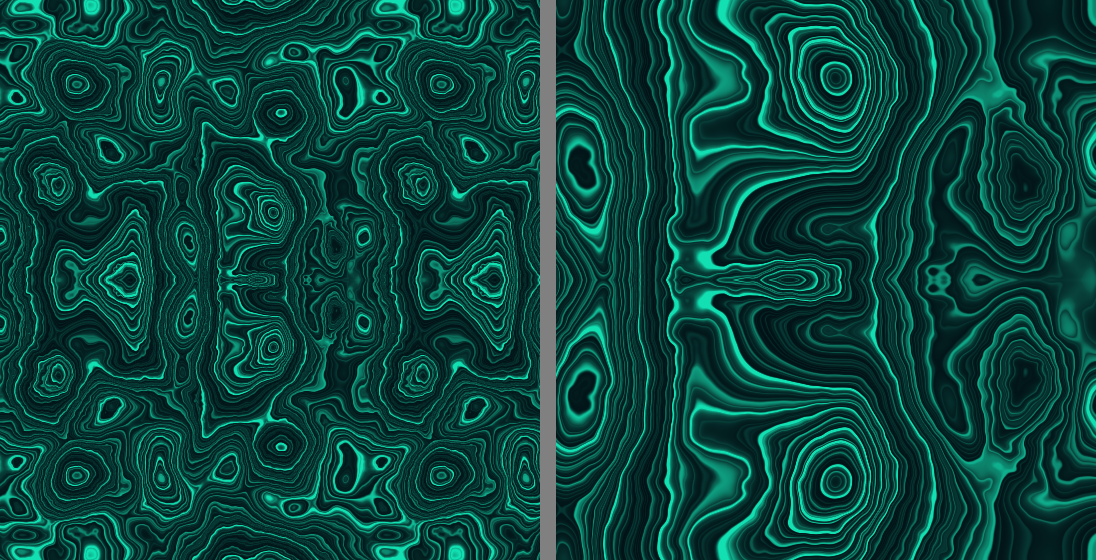
Left, the full canvas; right, a detail of the centre.
A Shadertoy shader for this pattern:

```glsl
// Banded malachite: mirrored, repeating agate-like contours in glowing green on near black.

#define PERIOD 0.651      // width of one repeat, in canvas heights
#define WARP 0.05         // wobble of the contours
#define RELIEF 13.0       // bands raised by the noise
#define POD_BANDS 10.0    // bands around each large pod
#define POD_EDGE 0.052    // half width of that banded rim
#define EYE_BANDS 6.0     // rings in each eye
#define LINE_FALL 3.2     // fade of the glow behind each line
#define CORE 0.5          // strength of the bright core of each line
#define DEEP vec3(0.005, 0.06, 0.08)
#define MID vec3(0.035, 0.30, 0.26)
#define BRIGHT vec3(0.07, 0.88, 0.70)

float hash(vec2 p) {
    vec3 q = fract(vec3(p.xyx) * 0.1031);
    q += dot(q, q.yzx + 33.33);
    return fract((q.x + q.y) * q.z);
}

// Value noise that wraps in x after a whole number of cells
float noise(vec2 p, float cells) {
    vec2 i = floor(p), f = fract(p);
    f = f * f * f * (f * (f * 6.0 - 15.0) + 10.0);
    float x0 = mod(i.x, cells), x1 = mod(i.x + 1.0, cells);
    return mix(mix(hash(vec2(x0, i.y)), hash(vec2(x1, i.y)), f.x),
               mix(hash(vec2(x0, i.y + 1.0)), hash(vec2(x1, i.y + 1.0)), f.x), f.y);
}

float fbm(vec2 p, float cells, int octaves, float seed) {
    float sum = 0.0, amplitude = 0.5;
    for (int k = 0; k < octaves; k++) {
        sum += amplitude * noise(p / PERIOD * cells + vec2(0.0, seed), cells);
        cells *= 2.0;
        amplitude *= 0.53;
        seed += 17.0;
    }
    return sum;
}

// Signed offset in x to the nearest repeat of a centre
float wrapX(float dx) {
    return dx - PERIOD * floor(dx / PERIOD + 0.5);
}

float smoothMax(float a, float b, float k) {
    float h = max(k - abs(a - b), 0.0) / k;
    return max(a, b) + h * h * k * 0.25;
}

// Plateau with upright sides and a slanted shoulder
float pod(vec2 p, float centre, float halfWidth, vec2 slope, float reach) {
    float dx = wrapX(p.x - centre);
    float shoulder = dot(vec2(dx, p.y), slope) - reach;
    float d = smoothMax(abs(dx) - halfWidth, shoulder, 0.05);
    return 1.0 - smoothstep(-POD_EDGE, POD_EDGE, d);
}

float eye(vec2 p, vec2 centre, vec2 radius) {
    vec2 d = vec2(wrapX(p.x - centre.x), p.y - centre.y) / radius;
    return exp(-dot(d, d));
}

// Height of the stone, counted in bands
float relief(vec2 p) {
    vec2 wobble = vec2(fbm(p, 6.0, 5, 3.0), fbm(p, 6.0, 5, 141.0)) - 0.51;
    float h = RELIEF * fbm(p, 4.0, 3, 61.0);
    p += WARP * wobble;

    // Large pods
    h += POD_BANDS * pod(p, 0.167, 0.118, vec2(0.447, 0.894), 0.19);
    h += 0.7 * POD_BANDS * pod(p, 0.455, 0.095, vec2(0.68, 0.735), 0.166);

    // Eyes inside the pods
    float eyes = eye(p, vec2(0.20, 0.0), vec2(0.055, 0.042));
    eyes += 0.7 * eye(p, vec2(0.11, 0.175), vec2(0.03, 0.035));
    eyes += 1.4 * eye(p, vec2(0.465, 0.0), vec2(0.05, 0.022));
    eyes += eye(p, vec2(0.49, 0.125), vec2(0.035, 0.042));
    eyes -= eye(p, vec2(0.355, 0.03), vec2(0.032, 0.08));

    // Eyes between the pods
    eyes += eye(p, vec2(0.60, 0.06), vec2(0.026, 0.045));
    eyes += 1.5 * eye(p, vec2(0.51, 0.30), vec2(0.065, 0.06));
    eyes += 1.3 * eye(p, vec2(0.13, 0.36), vec2(0.07, 0.055));
    eyes -= eye(p, vec2(0.295, 0.34), vec2(0.032, 0.065));
    eyes += 1.6 * eye(p, vec2(0.46, 0.52), vec2(0.14, 0.08));
    return h + EYE_BANDS * eyes;
}

// Lines of random strength: a crisp bright core and a soft glow behind
float lines(float t, float seed) {
    float f = fract(t);
    float strength = mix(0.2, 1.15, hash(vec2(floor(t) + 50.0, seed)));
    float glow = smoothstep(0.0, 0.1, f) * exp(-LINE_FALL * f);
    float core = (f - 0.13) / 0.08;
    return strength * (0.9 * glow + CORE * strength * exp(-core * core));
}

// Brightness of the stone at one height
float bands(float t) {
    float tone = noise(vec2(t * 0.6 + 40.0, 7.5), 997.0);
    float zone = mix(0.6, 1.3, noise(vec2(t * 0.35 + 80.0, 31.5), 997.0));
    float v = lines(t, 5.0) + 0.55 * lines(t * 2.3 + 0.4, 23.0) + 0.25 * lines(t * 6.1, 71.0);
    return 0.16 * tone + zone * v - 0.07;
}

void mainImage(out vec4 fragColor, in vec2 fragCoord) {
    vec2 p = fragCoord / iResolution.y;
    p.y = abs(p.y - 0.5);

    // Average the bands over the heights within one pixel
    float t = relief(p);
    float w = min(fwidth(t), 2.0);
    float v = 0.0;
    for (int k = -2; k <= 2; k++) v += 0.2 * bands(t + 0.17 * w * float(k));

    vec3 color = mix(DEEP, MID, pow(clamp(v / 0.42, 0.0, 1.0), 1.5));
    color = mix(color, BRIGHT, clamp((v - 0.40) / 0.60, 0.0, 1.0));
    fragColor = vec4(color, 1.0);
}
```
